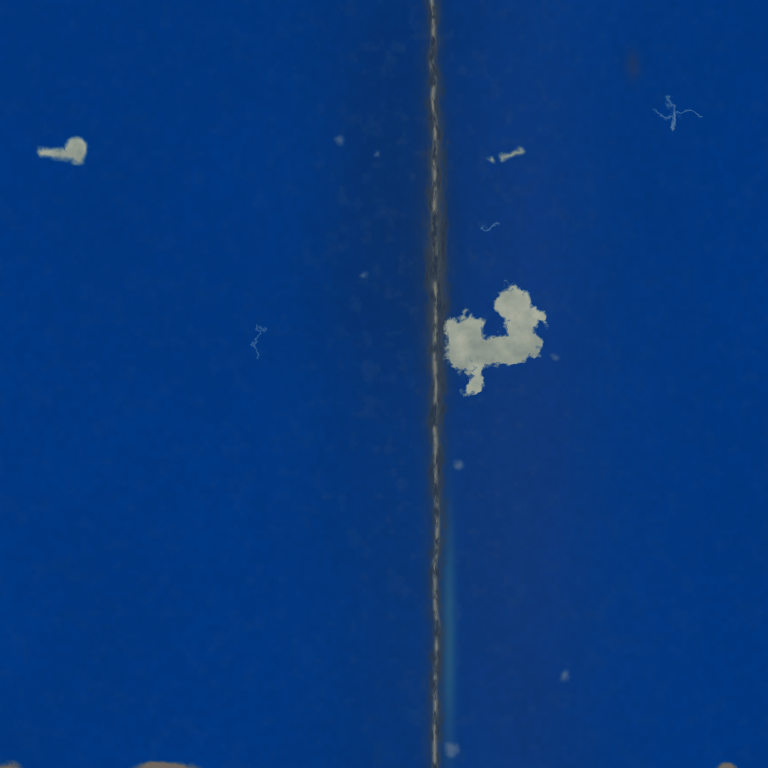
Give the GLSL for this texture, as a WebGL 1 fragment shader.

```glsl
precision highp float;
// Worn blue painted metal with a vertical scraped seam and chipped pale spots.
uniform vec2 u_resolution;

float hash(vec2 p) {
  vec3 q = fract(vec3(p.xyx) * 0.1031);
  q += dot(q, q.yzx + 33.33);
  return fract((q.x + q.y) * q.z);
}

float noise(vec2 p) {
  vec2 i = floor(p), f = fract(p);
  f = f * f * (3.0 - 2.0 * f);
  return mix(mix(hash(i), hash(i + vec2(1.0, 0.0)), f.x),
             mix(hash(i + vec2(0.0, 1.0)), hash(i + 1.0), f.x), f.y);
}

float fbm(vec2 p) {
  float sum = 0.0, amp = 0.5;
  for (int i = 0; i < 4; i++) {
    sum += amp * noise(p);
    p = p * 2.03 + 17.1;
    amp *= 0.5;
  }
  return sum / 0.9375;
}

float capsule(vec2 p, vec2 a, vec2 b, float radius) {
  vec2 d = b - a;
  float t = clamp(dot(p - a, d) / dot(d, d), 0.0, 1.0);
  return length(p - a - d * t) - radius;
}

float disc(vec2 p, vec2 c, float radius) { return length(p - c) - radius; }

float cover(float dist, float soft) { return 1.0 - smoothstep(-soft, soft, dist); }

float glow(vec2 p, vec2 c, vec2 size) {
  vec2 d = (p - c) / size;
  return exp(-dot(d, d));
}

// Two ragged lobes joined by a bridge, with a small notch between them
float largeChip(vec2 p) {
  float d = capsule(p, vec2(0.602, 0.566), vec2(0.608, 0.538), 0.022);
  d = min(d, capsule(p, vec2(0.670, 0.598), vec2(0.682, 0.556), 0.023));
  d = min(d, capsule(p, vec2(0.615, 0.543), vec2(0.662, 0.546), 0.017));
  d = min(d, capsule(p, vec2(0.664, 0.626), vec2(0.676, 0.600), 0.008));
  d = min(d, capsule(p, vec2(0.707, 0.588), vec2(0.685, 0.590), 0.008));
  d = min(d, capsule(p, vec2(0.613, 0.498), vec2(0.632, 0.535), 0.010));
  return max(d, -disc(p, vec2(0.642, 0.577), 0.010));
}

float smallChips(vec2 p) {
  float d = disc(p, vec2(0.099, 0.805), 0.016);
  d = min(d, capsule(p, vec2(0.055, 0.802), vec2(0.090, 0.796), 0.005));
  d = min(d, capsule(p, vec2(0.656, 0.795), vec2(0.678, 0.806), 0.003));
  return min(d, disc(p, vec2(0.640, 0.792), 0.003));
}

float scratches(vec2 p) {
  vec2 hub = vec2(0.877, 0.851);
  float d = capsule(p, hub, vec2(0.854, 0.852), 0.001);
  d = min(d, capsule(p, hub, vec2(0.914, 0.847), 0.001));
  d = min(d, capsule(p, hub, vec2(0.869, 0.873), 0.001));
  d = min(d, capsule(p, hub, vec2(0.879, 0.832), 0.003));
  d = min(d, capsule(p, vec2(0.334, 0.534), vec2(0.335, 0.581), 0.0005));
  d = min(d, capsule(p, vec2(0.335, 0.566), vec2(0.342, 0.579), 0.0005));
  return min(d, capsule(p, vec2(0.622, 0.705), vec2(0.643, 0.704), 0.001));
}

float dots(vec2 p) {
  float d = min(disc(p, vec2(0.473, 0.642), 0.003), disc(p, vec2(0.723, 0.536), 0.003));
  d = min(d, min(disc(p, vec2(0.445, 0.818), 0.004), disc(p, vec2(0.492, 0.798), 0.003)));
  d = min(d, min(disc(p, vec2(0.595, 0.394), 0.005), disc(p, vec2(0.736, 0.118), 0.005)));
  return min(d, disc(p, vec2(0.589, 0.022), 0.007));
}

vec3 paint(vec2 p) {
  vec3 c = vec3(0.005, 0.212, 0.495);
  c = mix(c, vec3(0.095, 0.22, 0.45), 0.65 * glow(p, vec2(0.67, 0.40), vec2(0.12, 0.75)));
  c = mix(c, vec3(0.045, 0.18, 0.38), 0.75 * glow(p, vec2(0.51, 0.72), vec2(0.10, 0.33)));
  c = mix(c, vec3(0.05, 0.20, 0.42), 0.5 * glow(p, vec2(0.53, 0.15), vec2(0.09, 0.35)));
  c = mix(c, vec3(0.16, 0.22, 0.36), 0.6 * glow(p, vec2(0.824, 0.915), vec2(0.010, 0.020)));
  c *= 0.92 + 0.08 * fbm(p * vec2(7.0, 5.0)) + 0.08 * fbm(p * 110.0);
  float near = glow(p, vec2(0.56, 0.65), vec2(0.16, 0.6));
  float scuff = smoothstep(0.52, 0.85, fbm(p * 65.0 + 9.0));
  return mix(c, vec3(0.17, 0.27, 0.44), (0.10 + 0.22 * near) * scuff);
}

vec3 seam(vec3 c, vec2 p) {
  float x = p.x - mix(0.568, 0.5635, smoothstep(0.55, 1.0, p.y));
  x += 0.005 * (noise(vec2(p.y * 38.0, 2.0)) - 0.5);
  float wear = fbm(vec2(x * 190.0, p.y * 75.0));
  float wide = 0.009 + 0.007 * glow(p, vec2(0.57, 0.64), vec2(1.0, 0.2));
  c = mix(c, vec3(0.18, 0.39, 0.50), 0.7 * glow(p, vec2(0.584, 0.17), vec2(0.009, 0.15)));
  c = mix(c, vec3(0.15, 0.21, 0.32), 0.6 * exp(-x * x / (wide * wide * 2.5)));
  float edge = cover(abs(x - 0.002) - wide + 0.018 * (wear - 0.3), 0.007);
  c = mix(c, mix(vec3(0.14, 0.18, 0.24), vec3(0.32, 0.34, 0.34), wear), 0.8 * edge);
  float bare = cover(abs(x) - 0.002, 0.0035) * smoothstep(0.30, 0.72, wear);
  return mix(c, vec3(0.56, 0.55, 0.48), 0.85 * bare);
}

void main() {
  vec2 p = gl_FragCoord.xy / u_resolution;
  vec2 wobble = vec2(fbm(p * 60.0), fbm(p * 60.0 + 40.0)) - 0.5;
  vec2 rough = p + 0.013 * wobble, torn = p + 0.032 * wobble;
  vec3 c = seam(paint(p), p);
  vec3 pale = mix(vec3(0.46, 0.51, 0.49), vec3(0.71, 0.72, 0.65), fbm(p * 50.0));
  c = mix(c, vec3(0.36, 0.43, 0.53), 0.7 * cover(dots(rough), 0.005));
  c = mix(c, vec3(0.40, 0.51, 0.63), 0.75 * cover(scratches(torn), 0.003));
  float chip = min(largeChip(torn) + 0.016 * (fbm(p * 85.0) - 0.5), smallChips(rough));
  c = mix(c, pale, cover(chip, 0.004));
  // Rusty chips along the lower border
  float rust = length((rough - vec2(0.215, -0.004)) * vec2(0.3, 1.0)) - 0.012;
  rust = min(rust, length((rough - vec2(0.008, -0.004)) * vec2(0.5, 1.0)) - 0.012);
  rust = min(rust, disc(rough, vec2(0.944, -0.004), 0.011));
  c = mix(c, vec3(0.51, 0.43, 0.34), 0.85 * cover(rust, 0.004));
  gl_FragColor = vec4(c, 1.0);
}
```
